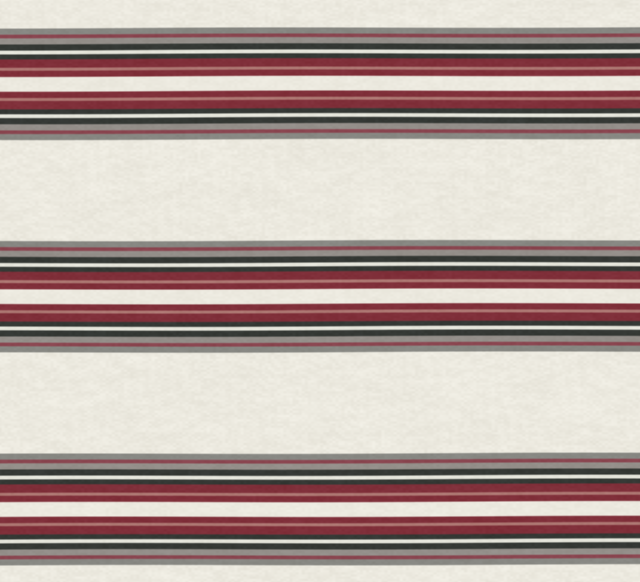
A Shadertoy shader for this pattern:

```glsl
const float REPEATS = 2.734;        // stripe groups per canvas height
const float FIRST_CENTRE = 0.125;   // centre of the lowest group
const float TILT = 0.0018;          // rise of the stripes across the canvas
const float BOW = 0.0007;           // slow waviness of the cloth
const float SOFTNESS = 0.0055;      // edge blur, in repeats
const float GROUND_GRAIN = 0.065;
const float STRIPE_GRAIN = 0.045;

const vec3 CREAM = vec3(0.925, 0.915, 0.875);
const vec3 WHITE = vec3(0.90, 0.90, 0.86);
const vec3 RED = vec3(0.50, 0.185, 0.225);
const vec3 PINK = vec3(0.68, 0.47, 0.45);
const vec3 DARK = vec3(0.205, 0.22, 0.205);
const vec3 GREY = vec3(0.58, 0.56, 0.54);
const vec3 ROSE = vec3(0.54, 0.27, 0.31);
const vec3 EDGE_GREY = vec3(0.53, 0.53, 0.51);

// Mirrored stripes: outer edge of each, as a distance from the group centre
const int STRIPES = 10;
const float EDGES[STRIPES] = float[](
    0.0348, 0.0640, 0.0780, 0.1175, 0.1406,
    0.1586, 0.1875, 0.2165, 0.2335, 0.2620);
const vec3 COLOURS[STRIPES] = vec3[](
    CREAM, RED, PINK, RED, DARK,
    WHITE, DARK, GREY, ROSE, EDGE_GREY);

float hash(vec2 p) {
    return fract(sin(dot(p, vec2(127.1, 311.7))) * 43758.5453);
}

float valueNoise(vec2 p) {
    vec2 cell = floor(p);
    vec2 f = fract(p);
    f = f * f * (3.0 - 2.0 * f);
    float low = mix(hash(cell), hash(cell + vec2(1.0, 0.0)), f.x);
    float high = mix(hash(cell + vec2(0.0, 1.0)), hash(cell + 1.0), f.x);
    return mix(low, high, f.y);
}

// Fine threads over broader horizontal slubs, centred on zero
float weave(vec2 p) {
    float threads = valueNoise(p * vec2(190.0, 270.0));
    float slubs = valueNoise(p * vec2(45.0, 130.0) + 17.0);
    float mottle = valueNoise(p * vec2(14.0, 24.0) + 53.0);
    return 0.5 * threads + 0.35 * slubs + 0.15 * mottle - 0.5;
}

vec3 stripeColour(float d, float blur) {
    vec3 colour = COLOURS[0];
    for (int i = 0; i < STRIPES; i++) {
        vec3 next = i + 1 < STRIPES ? COLOURS[min(i + 1, STRIPES - 1)] : CREAM;
        colour = mix(colour, next, smoothstep(-blur, blur, d - EDGES[i]));
    }
    return colour;
}

void mainImage(out vec4 fragColor, in vec2 fragCoord) {
    vec2 p = fragCoord / iResolution.y;
    float across = fragCoord.x / iResolution.x - 0.5;

    // Slightly uneven lie of the cloth
    float y = p.y - TILT * across - BOW * sin(7.0 * p.x + 5.0 * p.y);

    // Distance to the nearest group centre, in repeats
    float d = abs(fract((y - FIRST_CENTRE) * REPEATS + 0.5) - 0.5);
    float blur = max(SOFTNESS, 0.75 * REPEATS / iResolution.y);
    vec3 colour = stripeColour(d, blur);

    // Woven grain, stronger on the pale ground
    float ground = smoothstep(-blur, blur, d - EDGES[STRIPES - 1]);
    float grain = mix(STRIPE_GRAIN, GROUND_GRAIN, ground);
    colour += grain * weave(p) * vec3(0.95, 1.0, 1.1);

    fragColor = vec4(clamp(colour, 0.0, 1.0), 1.0);
}
```
